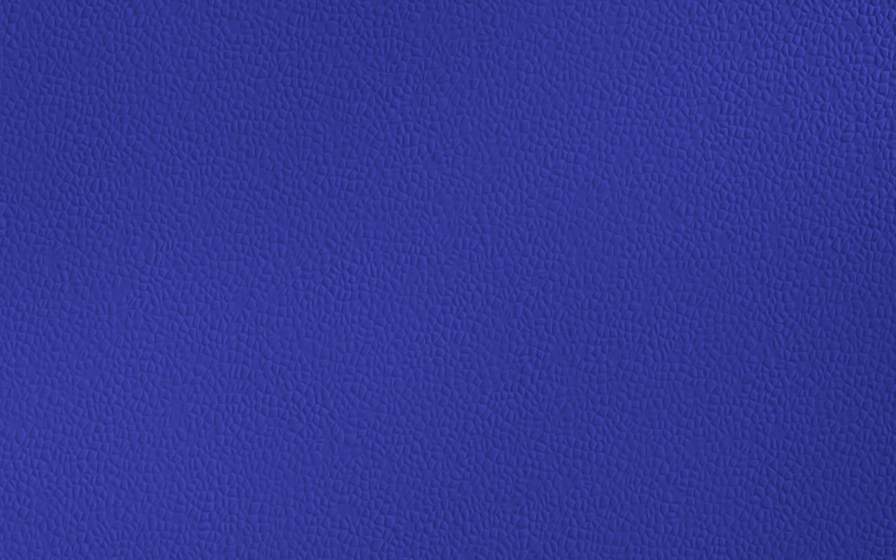
This texture is drawn by a Shadertoy shader. Its source:

```glsl
// Blue pebbled leather: a warped cellular height field forms the grains,
// its slope towards the light gives the embossed shading, and broad
// gradients with soft noise tint the hide from corner to corner.

vec2 hash2(vec2 p) {
    vec3 q = fract(p.xyx * vec3(0.1031, 0.1030, 0.0973));
    q += dot(q, q.yzx + 33.33);
    return fract((q.xx + q.yz) * q.zy);
}

float gradientDot(vec2 cell, vec2 corner, vec2 f) {
    return dot(hash2(cell + corner) * 2.0 - 1.0, f - corner);
}

float gradientNoise(vec2 p) {
    vec2 i = floor(p), f = fract(p);
    vec2 u = f * f * f * (f * (f * 6.0 - 15.0) + 10.0);
    float low = mix(gradientDot(i, vec2(0, 0), f), gradientDot(i, vec2(1, 0), f), u.x);
    float high = mix(gradientDot(i, vec2(0, 1), f), gradientDot(i, vec2(1, 1), f), u.x);
    return mix(low, high, u.y);
}

// Rounded pebbles that fall away to creases between neighbouring cells
float pebbleHeight(vec2 p) {
    vec2 i = floor(p), f = fract(p);
    float nearest = 8.0, second = 8.0;
    for (int y = -1; y <= 1; y++) {
        for (int x = -1; x <= 1; x++) {
            vec2 cell = vec2(x, y);
            float d = length(cell + 0.03 + 0.94 * hash2(i + cell + 40.0) - f);
            second = min(second, max(nearest, d));
            nearest = min(nearest, d);
        }
    }
    return smoothstep(0.0, 0.55, second - nearest) - 0.25 * nearest;
}

// Broad light and shade over the whole hide, uv from 0 to 1
float hideTone(vec2 uv) {
    float tone = 0.4;
    tone += 0.38 * exp(-5.0 * dot(uv - vec2(0.05, 0.2), uv - vec2(0.05, 0.2)));
    tone += 0.18 * exp(-9.0 * dot(uv - vec2(0.5, 0.55), uv - vec2(0.5, 0.55)));
    tone += 0.26 * exp(-12.0 * dot(uv - vec2(0.85, 0.9), uv - vec2(0.85, 0.9)));
    tone -= 0.2 * smoothstep(0.75, 1.05, uv.x) * smoothstep(0.9, 0.3, uv.y);
    return tone + 0.15 * gradientNoise(uv * vec2(4.0, 2.6) + 7.0);
}

void mainImage(out vec4 fragColor, in vec2 fragCoord) {
    vec2 uv = fragCoord / iResolution.xy;
    vec2 p = fragCoord / iResolution.y;

    // Grains are slightly tall, leaning and uneven
    vec2 grain = mat2(0.97, 0.24, -0.24, 0.97) * p * vec2(75.0, 57.0);
    grain += 0.6 * vec2(gradientNoise(grain * 0.35), gradientNoise(grain * 0.35 + 31.0));
    grain += 0.2 * vec2(gradientNoise(grain * 1.3 + 11.0), gradientNoise(grain * 1.3 + 53.0));

    // Emboss: height difference along the light direction
    vec2 toLight = 0.15 * normalize(vec2(0.8, 0.6));
    float relief = pebbleHeight(grain - toLight) - pebbleHeight(grain + toLight);
    float strength = 0.56 + 0.45 * smoothstep(0.6, 1.1, uv.x) * smoothstep(0.4, 1.0, uv.y);
    strength += 0.25 * gradientNoise(p * 9.0);

    float tone = hideTone(uv) + strength * relief;
    tone += 0.12 * gradientNoise(p * 130.0);

    vec3 shadowBlue = vec3(0.155, 0.178, 0.500);
    vec3 lightBlue = vec3(0.226, 0.246, 0.646);
    fragColor = vec4(mix(shadowBlue, lightBlue, clamp(tone, -0.4, 1.5)), 1.0);
}
```
